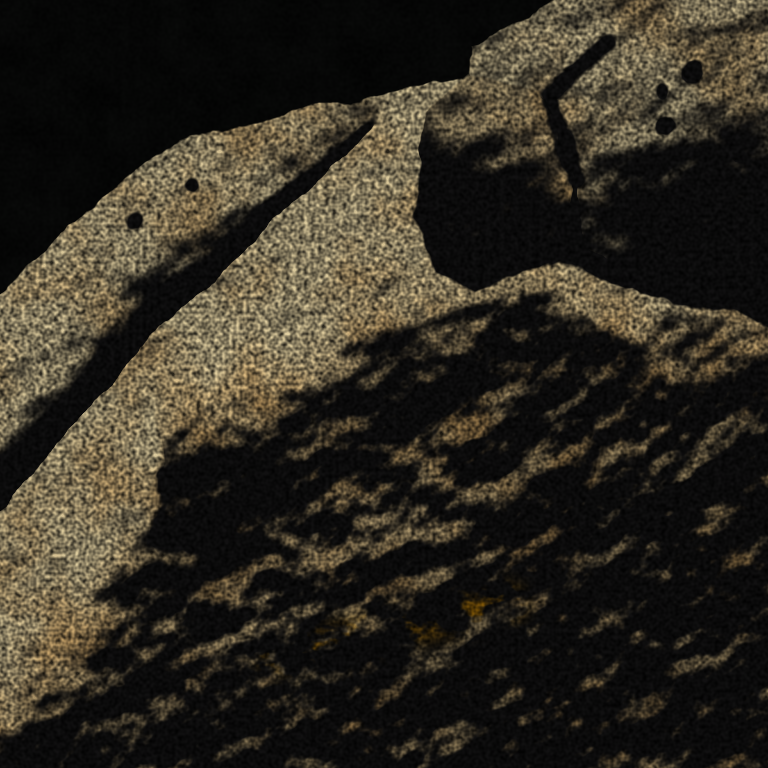
Reproduce this texture procedurally as a Shadertoy shader.

```glsl
// Weathered granite slabs and boulders under a hard, high sun.
// Curves and polygons set the forms, soft ellipses model their tone,
// and gradient noise adds relief, ragged shadows, grain and lichen.

const vec3 SUNLIT = vec3(.50, .46, .355);
const vec3 RUST = vec3(.44, .34, .20);
const vec3 SHADE = vec3(.040, .039, .040);
const vec3 BACKDROP = vec3(.021, .023, .021);
const vec3 LICHEN = vec3(.34, .23, .02);
const vec2 TO_SUN = vec2(-.25, .97);
const float RELIEF_SCALE = 17.;
const float GRAIN_SCALE = 215.;
const float GRAIN_DEPTH = .95;
const float TILT = .58;

// Curves run left to right; polygons follow their outlines.
const vec2 SKYLINE[9] = vec2[](vec2(0,.616), vec2(.104,.72), vec2(.234,.82), vec2(.326,.837),
  vec2(.41,.866), vec2(.456,.866), vec2(.534,.887), vec2(.605,.898), vec2(.65,.85));
const vec2 CREVICE[9] = vec2[](vec2(0,.335), vec2(.06,.405), vec2(.124,.479), vec2(.195,.564),
  vec2(.28,.635), vec2(.352,.711), vec2(.41,.762), vec2(.46,.808), vec2(.49,.838));
const vec2 TERMINATOR[9] = vec2[](vec2(0,.03), vec2(.1,.14), vec2(.195,.28), vec2(.215,.4),
  vec2(.36,.44), vec2(.48,.52), vec2(.7,.6), vec2(.8,.53), vec2(1,.53));
const vec2 BIG[10] = vec2[](vec2(.612,.902), vec2(.616,.938), vec2(.677,.974), vec2(.742,1.013),
  vec2(1.03,1.013), vec2(1.03,.659), vec2(.859,.635), vec2(.762,.674), vec2(.749,.766), vec2(.71,.87));
const vec2 SMALL[10] = vec2[](vec2(.612,.905), vec2(.553,.854), vec2(.547,.805), vec2(.563,.733),
  vec2(.583,.7), vec2(.645,.678), vec2(.71,.674), vec2(.742,.724), vec2(.746,.772), vec2(.703,.88));
const vec2 CAST[10] = vec2[](vec2(.553,.805), vec2(.54,.72), vec2(.566,.648), vec2(.618,.62),
  vec2(.729,.664), vec2(.807,.629), vec2(.898,.599), vec2(.964,.599), vec2(1.03,.56), vec2(1.03,.7));

// Tonal ellipses (centre, radii) with the tone each adds; pits (centre, radius).
const vec4 FORMS[11] = vec4[](vec4(.53,.36,.2,.1), vec4(.33,.2,.13,.06), vec4(.14,.16,.08,.05),
  vec4(.85,.46,.13,.05), vec4(.29,.33,.1,.06), vec4(.91,.58,.12,.05), vec4(.22,.66,.09,.03),
  vec4(.95,.8,.1,.1), vec4(.53,.47,.08,.03), vec4(.3,.51,.1,.05), vec4(.775,.71,.03,.04));
const float FORM_TONE[11] = float[](.34, .27, .2, .22, -.32, -.2, -.25, -.15, -.25, .15, .35);
const vec3 PITS[6] = vec3[](vec3(.866,.836,.011), vec3(.9,.908,.013), vec3(.86,.882,.008),
  vec3(.963,.797,.007), vec3(.25,.76,.008), vec3(.175,.712,.01));

vec2 gradientAt(vec2 cell) {
  float angle = 6.2832 * fract(sin(dot(cell, vec2(127.1, 311.7))) * 43758.5);
  return vec2(cos(angle), sin(angle));
}

float noise(vec2 p) {
  vec2 i = floor(p), f = fract(p), u = f * f * (3. - 2. * f), e = vec2(1, 0);
  return mix(mix(dot(gradientAt(i), f), dot(gradientAt(i + e), f - e), u.x),
    mix(dot(gradientAt(i + e.yx), f - e.yx), dot(gradientAt(i + 1.), f - 1.), u.x), u.y);
}

float fbm(vec2 p) {
  float sum = 0., amp = .6;
  for (int i = 0; i < 4; i++) {
    sum += amp * noise(p);
    p = mat2(1.6, 1.2, -1.2, 1.6) * p + 7.3;
    amp *= .53;
  }
  return sum;
}

vec2 warp(vec2 p, float scale) { return vec2(fbm(p * scale), fbm(p * scale + 31.)); }

float above(vec2 p, vec2 c[9]) {
  float y = c[0].y;
  for (int i = 0; i < 8; i++)
    if (p.x >= c[i].x) y = mix(c[i].y, c[i+1].y, min((p.x - c[i].x) / (c[i+1].x - c[i].x), 1.));
  return p.y - y;
}

float segment(vec2 p, vec2 a, vec2 b) {
  vec2 d = b - a;
  return length(p - a - d * clamp(dot(p - a, d) / dot(d, d), 0., 1.));
}

float polygon(vec2 p, vec2 v[10]) {
  float dist = 9., side = 1.;
  for (int i = 0; i < 10; i++) {
    vec2 a = v[i], b = v[(i + 1) % 10];
    dist = min(dist, segment(p, a, b));
    if ((a.y > p.y) != (b.y > p.y) && p.x < a.x + (b.x - a.x) * (p.y - a.y) / (b.y - a.y)) side = -side;
  }
  return side * dist;
}

float inside(float dist, float feather) { return 1. - smoothstep(-feather, feather, dist); }

void mainImage(out vec4 fragColor, in vec2 fragCoord) {
  vec2 p = fragCoord / iResolution.xy;
  float aa = 1.2 / iResolution.y;
  vec2 ragged = p + .009 * warp(p, 24.), wavy = p + .045 * warp(p, 11.);
  float big = inside(polygon(ragged, BIG), aa), small = inside(polygon(ragged, SMALL), aa);
  float rock = max(max(big, small), inside(above(ragged, SKYLINE), aa));

  // Main slab: sunlit above the terminator, falling into the crevice.
  float rise = above(wavy, TERMINATOR), gap = above(ragged, CREVICE);
  float tone = mix(.1, .84, smoothstep(-.035, .055, rise));
  float width = mix(.075, .012, min(p.x / .49, 1.)), open = inside(p.x - .485, .015);
  tone -= open * smoothstep(-.003, .003, gap)
    * (.3 * exp(-max(gap, 0.) / .07) + 1. - smoothstep(.35 * width, 1.5 * width, gap));

  // Cast shadow, boulders and the crack between them.
  tone = mix(tone, -.2, inside(polygon(ragged, CAST), .005));
  tone = mix(tone, mix(.08, .68, smoothstep(.71, .87, wavy.y - .12 * (p.x - .85))), big);
  tone = mix(tone, mix(.06, .66, smoothstep(.75, .86, wavy.y + .5 * (p.x - .63))), small);
  vec2 bend = vec2(.715, .875);
  float crack = min(segment(ragged, vec2(.79, .945), bend), segment(ragged, bend, vec2(.749, .766)));
  tone -= .8 * inside(crack - .009, .006);

  // Broad swells, hollows and small pits.
  float c = cos(TILT), s = sin(TILT);
  mat2 tilt = mat2(c, -s, s, c);
  for (int i = 0; i < 11; i++) {
    vec2 q = tilt * (p - FORMS[i].xy) / FORMS[i].zw;
    tone += FORM_TONE[i] * exp(-dot(q, q));
  }
  for (int i = 0; i < 6; i++) tone -= .8 * inside(length(ragged - PITS[i].xy) - PITS[i].z, .004);

  // Rough relief breaks up the grazing light.
  vec2 q = tilt * p * RELIEF_SCALE * vec2(.8, 1.25);
  float slope = fbm(q) - fbm(q + tilt * TO_SUN * .32);
  float light = smoothstep(.18, .82, tone + mix(1.9, .85, smoothstep(-.08, .1, rise)) * slope);

  // Mineral colour, speckle and lichen.
  float grain = noise(p * GRAIN_SCALE) + .7 * noise(p * GRAIN_SCALE * .53 + 19.);
  float speckle = clamp(1. + GRAIN_DEPTH * grain, .3, 1.65);
  float warm = .55 * smoothstep(-.15, .4, fbm(p * 9. + 40.)) + .35 * inside(rise - .06, .06) + .25 * small;
  vec3 lit = mix(SUNLIT, RUST, min(warm, .85)) * (.64 + .48 * clamp(tone, 0., 1.));
  vec3 color = mix(SHADE, lit, light);
  float band = segment(p, vec2(.36, .145), vec2(.66, .215)) / .022;
  color = mix(color, LICHEN, exp(-band * band) * smoothstep(.05, .28, fbm(p * vec2(17, 28) + 3.)));
  vec3 distant = BACKDROP * (1. + .9 * fbm(p * 20.) + .5 * grain);
  fragColor = vec4(mix(distant, color * speckle, rock), 1);
}
```
